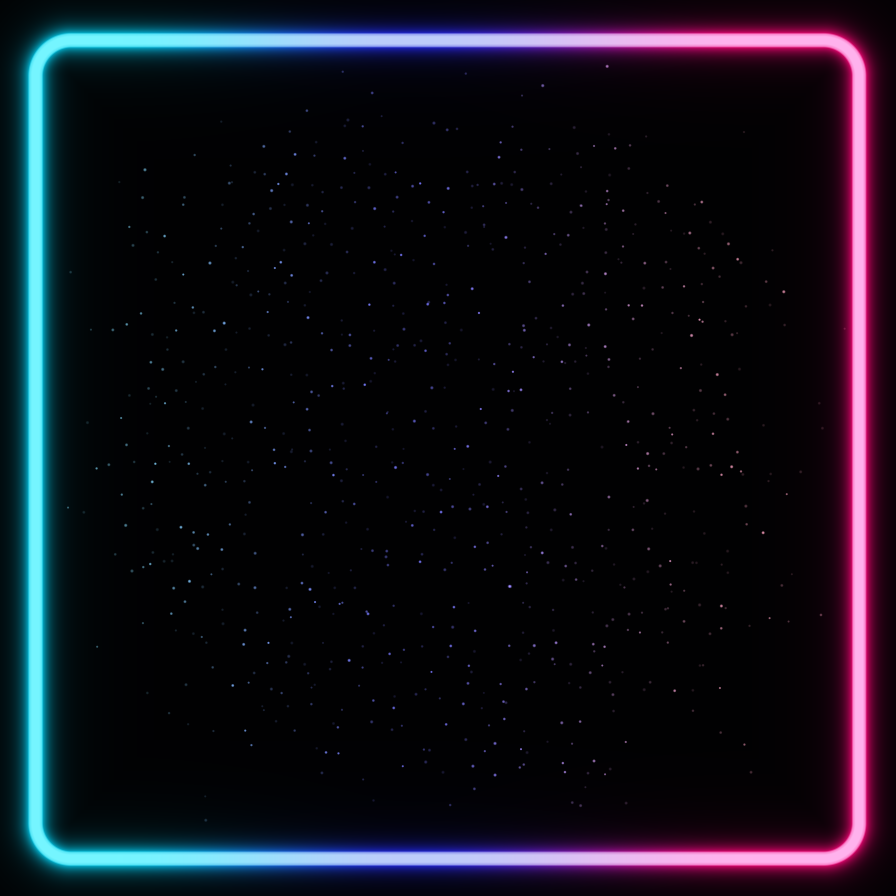
This background is drawn by a three.js fragment shader. Its source:

```glsl
// A neon tube bent into a rounded square, cyan at left through blue to magenta at right,
// around a dark field of tiny stars. The tube and its halo come from a distance function;
// the stars come from jittered cells that thin out toward the frame.

#define FRAME_CENTER vec2(0.4993, 0.4984)
#define FRAME_HALF vec2(0.4596, 0.4567)
#define CORNER_RADIUS 0.040
#define TUBE_HALF_WIDTH 0.0076
#define EDGE_SOFTNESS 0.0013
#define NEAR_GLOW_SIZE 0.0075
#define FAR_GLOW_SIZE 0.030
#define STAR_RADIUS 0.0024
#define STAR_CHANCE 0.55

varying vec2 vUv;

// Three-stop gradient across the canvas
vec3 acrossGradient(vec3 left, vec3 middle, vec3 right, float x) {
  vec3 color = mix(left, middle, smoothstep(0.12, 0.46, x));
  return mix(color, right, smoothstep(0.46, 0.84, x));
}

float hash(vec2 p) {
  vec3 q = fract(vec3(p.xyx) * 0.1031);
  q += dot(q, q.yzx + 33.33);
  return fract((q.x + q.y) * q.z);
}

float roundedBox(vec2 p, vec2 halfSize, float radius) {
  vec2 q = abs(p) - halfSize + radius;
  return length(max(q, 0.0)) + min(max(q.x, q.y), 0.0) - radius;
}

// One layer of cells, each holding at most one star
float starLayer(vec2 uv, float cells, float seed) {
  vec2 cell = floor(uv * cells);
  vec2 key = cell + seed;
  vec2 jitter = vec2(hash(key + 17.3), hash(key + 59.7));
  vec2 star = (cell + mix(vec2(0.14), vec2(0.86), jitter)) / cells;

  // Stars become rare near the frame and in its corners
  vec2 offset = abs(star - vec2(0.5, 0.495));
  float reach = pow(dot(offset * offset, offset), 1.0 / 3.0);
  float chance = STAR_CHANCE * (1.0 - smoothstep(0.27, 0.46, reach));
  float present = step(hash(key + 91.1), chance);

  float magnitude = hash(key + 137.9);
  float brightness = mix(0.16, 0.95, magnitude * magnitude);
  float radius = STAR_RADIUS * mix(0.75, 1.1, hash(key + 203.5));
  float disc = 1.0 - smoothstep(0.15 * radius, radius, length(uv - star));
  return present * brightness * disc;
}

void main() {
  vec2 uv = vUv;

  // Background with stars tinted by their place
  vec3 color = vec3(0.003, 0.003, 0.008);
  vec3 starTint = acrossGradient(vec3(0.45, 0.75, 0.86), vec3(0.46, 0.46, 0.98),
                                 vec3(0.88, 0.56, 0.66), uv.x);
  float stars = 0.0;
  for (int i = 0; i < 2; i++) {
    float layer = float(i);
    stars += starLayer(uv, 45.0 - 12.0 * layer, 11.0 + 71.0 * layer);
  }
  color += starTint * stars;

  // Halo on both sides of the tube
  float toTube = abs(roundedBox(uv - FRAME_CENTER, FRAME_HALF, CORNER_RADIUS));
  float outside = max(toTube - TUBE_HALF_WIDTH, 0.0);
  vec3 glowColor = acrossGradient(vec3(0.0, 0.76, 0.88), vec3(0.12, 0.14, 0.86),
                                  vec3(0.94, 0.01, 0.44), uv.x);
  float glow = 0.78 * exp(-outside / NEAR_GLOW_SIZE) + 0.13 * exp(-outside / FAR_GLOW_SIZE);
  color += glowColor * glow;

  // Pale core, a little more saturated toward its rim
  vec3 coreColor = acrossGradient(vec3(0.46, 0.96, 1.0), vec3(0.74, 0.80, 0.98),
                                  vec3(1.0, 0.70, 0.93), uv.x);
  float rim = smoothstep(0.45, 1.0, toTube / TUBE_HALF_WIDTH);
  coreColor = mix(coreColor, glowColor, 0.28 * rim);
  float core = 1.0 - smoothstep(TUBE_HALF_WIDTH - EDGE_SOFTNESS,
                                TUBE_HALF_WIDTH + EDGE_SOFTNESS, toTube);
  color = mix(color, coreColor, core);

  gl_FragColor = vec4(min(color, 1.0), 1.0);
}
```
